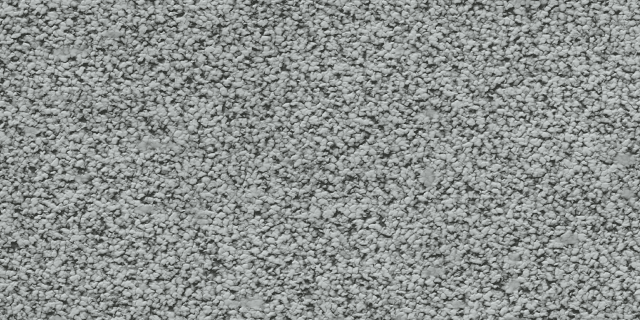
This texture is drawn by a Shadertoy shader. Its source:

```glsl
float hash(vec2 p) {
    return fract(sin(dot(p, vec2(127.1, 311.7))) * 43758.5453);
}

float noise(vec2 p) {
    vec2 i = floor(p), f = fract(p);
    f = f * f * (3.0 - 2.0 * f);
    return mix(mix(hash(i), hash(i + vec2(1, 0)), f.x),
               mix(hash(i + vec2(0, 1)), hash(i + vec2(1, 1)), f.x), f.y);
}

// One layer of tilted, stretched grains; the tallest wins
float grains(vec2 p) {
    vec2 home = floor(p);
    float height = 0.0;
    for (int y = -1; y <= 1; y++)
    for (int x = -1; x <= 1; x++) {
        vec2 cell = home + vec2(x, y);
        float seed = hash(cell + 5.3);
        vec2 jitter = vec2(hash(cell), hash(cell + 19.7)) - 0.5;
        vec2 d = p - cell - 0.5 - 0.9 * jitter;
        float tilt = 0.45 * dot(d, jitter.yx);

        float angle = 6.2832 * hash(cell + 71.1);
        d = mat2(cos(angle), sin(angle), -sin(angle), cos(angle)) * d;
        d *= vec2(0.8, 1.2);
        float radius = mix(0.48, 0.75, fract(seed * 17.0));
        float level = seed < 0.1 ? 0.1 : mix(0.5, 1.0, seed);
        height = max(height, level + tilt - 0.55 * dot(d, d) / (radius * radius));
    }
    return height;
}

// Coarse grains over a lower bed of finer ones, leaving small pits
float relief(vec2 p) {
    vec2 warped = p + 0.45 * (vec2(noise(p * 2.3), noise(p * 2.3 + 37.0)) - 0.5);
    float height = max(grains(warped), grains(warped * 1.35 + 53.0) - 0.22);
    height += 0.2 * (noise(p * 3.3) - 0.5);

    // Rare smooth patches where the grains rubbed off
    float bare = smoothstep(0.86, 0.96, noise(p * vec2(0.2, 0.32) + 11.0));
    return mix(height, 0.6, 0.75 * bare);
}

// Light from above, with dark pits and short cast shadows
float shade(vec2 p) {
    float height = relief(p);
    float slope = height - relief(p + vec2(-0.06, 0.22));
    float shadow = smoothstep(0.1, 0.6, relief(p + vec2(-0.12, 0.55)) - height);
    float openness = smoothstep(-0.05, 0.85, height);
    return 0.28 + 0.43 * openness + 0.32 * slope - 0.08 * shadow;
}

void mainImage(out vec4 fragColor, in vec2 fragCoord) {
    // Average four samples to smooth the grain edges
    float tone = 0.0;
    for (int i = 0; i < 4; i++) {
        vec2 offset = vec2(i % 2, i / 2) * 0.5 - 0.25;
        vec2 uv = (fragCoord + offset) / iResolution.y;
        tone += 0.25 * shade(uv * vec2(56.0, 63.0));
    }

    // Broad unevenness of the wall
    vec2 uv = fragCoord / iResolution.y;
    tone += 0.04 * (noise(uv * vec2(5.0, 8.0)) - 0.5);
    tone += 0.015 * (uv.x * 0.5 - uv.y);
    tone = clamp(tone, 0.2, 0.82);

    // Warm grey pits, cool pale grains
    vec3 tint = mix(vec3(0.0, 0.007, -0.01), vec3(-0.016, 0.008, 0.008), tone);
    fragColor = vec4(tone + tint, 1.0);
}
```
